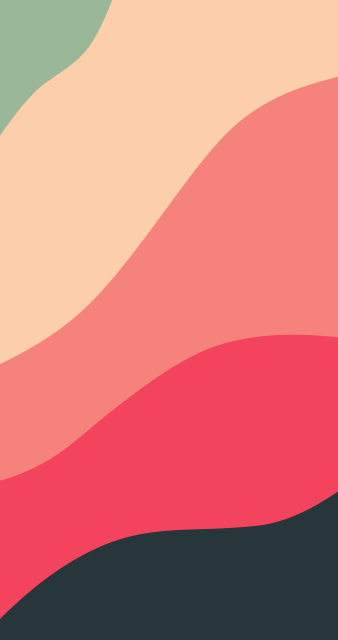
Reproduce this background procedurally as a WebGL 1 fragment shader.

```glsl
precision highp float;
// Flat layered waves: sage corner, peach, coral and crimson bands over dark slate.

uniform vec2 u_resolution;

#define SAGE vec3(0.604, 0.722, 0.600)
#define PEACH vec3(0.988, 0.812, 0.667)
#define CORAL vec3(0.961, 0.514, 0.486)
#define CRIMSON vec3(0.957, 0.263, 0.361)
#define SLATE vec3(0.153, 0.212, 0.231)
#define EDGE_PIXELS 1.0

// Knots hold (x, height, slope); the result holds (height, slope) at x.
vec2 hermite(float x, vec3 a, vec3 b) {
    float w = b.x - a.x;
    float t = clamp((x - a.x) / w, 0.0, 1.0);
    float rise = b.y - a.y;
    float c2 = 3.0 * rise - w * (2.0 * a.z + b.z);
    float c3 = w * (a.z + b.z) - 2.0 * rise;
    float height = a.y + t * (w * a.z + t * (c2 + t * c3));
    float slope = a.z + t * (2.0 * c2 + 3.0 * t * c3) / w;
    // Continue in a straight line outside the segment
    return vec2(height + slope * (x - a.x - t * w), slope);
}

// Smooth contour through five knots
vec2 contour(float x, vec3 a, vec3 b, vec3 c, vec3 d, vec3 e) {
    if (x < b.x) return hermite(x, a, b);
    if (x < c.x) return hermite(x, b, c);
    if (x < d.x) return hermite(x, c, d);
    return hermite(x, d, e);
}

// Antialiased coverage of the area below a contour
float below(vec2 uv, vec2 curve) {
    float pixelSlope = curve.y * u_resolution.y / u_resolution.x;
    float dist = (curve.x - uv.y) * u_resolution.y / sqrt(1.0 + pixelSlope * pixelSlope);
    return clamp(dist / EDGE_PIXELS + 0.5, 0.0, 1.0);
}

void main() {
    vec2 uv = gl_FragCoord.xy / u_resolution;

    // Contours from the top layer down
    vec2 peachTop = contour(uv.x, vec3(0.0, 0.788, 0.763), vec3(0.099, 0.854, 0.552),
        vec3(0.161, 0.880, 0.379), vec3(0.248, 0.917, 0.579), vec3(0.332, 1.0, 1.37));
    vec2 coralTop = contour(uv.x, vec3(0.0, 0.431, 0.263), vec3(0.297, 0.543, 0.579),
        vec3(0.495, 0.676, 0.721), vec3(0.718, 0.814, 0.410), vec3(1.0, 0.880, 0.132));
    vec2 crimsonTop = contour(uv.x, vec3(0.0, 0.249, 0.142), vec3(0.149, 0.283, 0.316),
        vec3(0.333, 0.359, 0.410), vec3(0.667, 0.464, 0.142), vec3(1.0, 0.473, -0.055));
    vec2 slateTop = contour(uv.x, vec3(0.0, 0.033, 0.526), vec3(0.347, 0.156, 0.174),
        vec3(0.582, 0.173, 0.016), vec3(0.767, 0.179, 0.063), vec3(1.0, 0.232, 0.358));

    // Paint the bands from back to front
    vec3 color = mix(SAGE, PEACH, below(uv, peachTop));
    color = mix(color, CORAL, below(uv, coralTop));
    color = mix(color, CRIMSON, below(uv, crimsonTop));
    color = mix(color, SLATE, below(uv, slateTop));

    gl_FragColor = vec4(color, 1.0);
}
```
